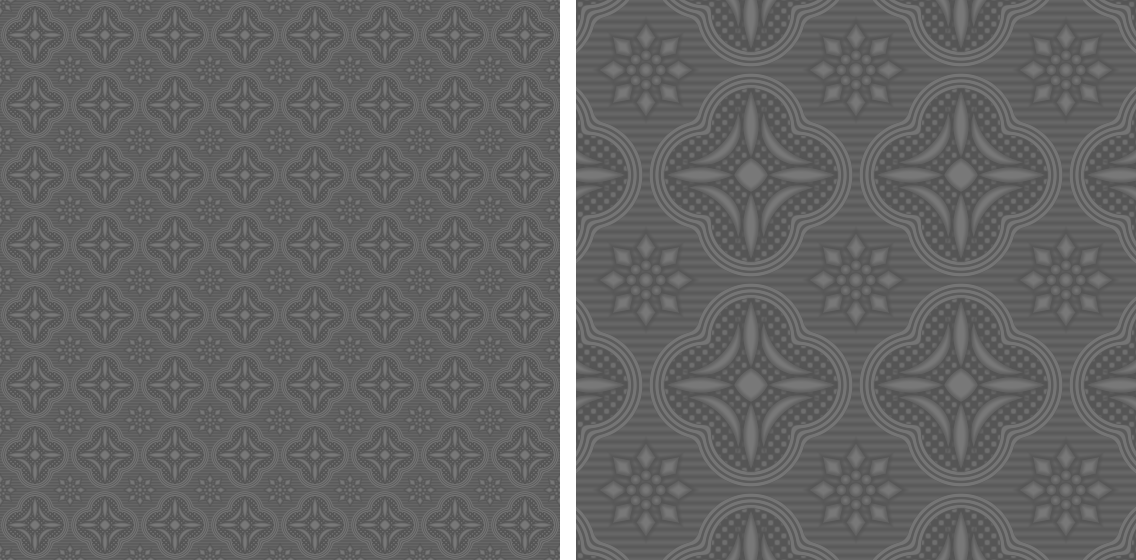
Left, the full canvas; right, a detail of the centre.
Reproduce this pattern procedurally as a Shadertoy shader.

```glsl
// Grey embossed wallpaper: ringed quatrefoils with small eight-petal flowers between them.

const float REPEATS = 8.0;          // cells across and down
const float STRIPES = 24.0;         // ground stripes per cell
const float DOTS = 16.0;            // stipple dots per cell
const float LOBE_OFFSET = 0.222;
const float LOBE_RADIUS = 0.262;
const float RING_STEP = 0.027;
const float RING_HALF_WIDTH = 0.0075;
const float BEVEL = 0.026;
const float RIM = 0.026;
const vec3 DARK = vec3(0.325);
const vec3 GROOVE = vec3(0.355);
const vec3 MID = vec3(0.385);
const vec3 LIGHT = vec3(0.47);
const vec3 RING = vec3(0.46);
const vec3 STRIPE_LOW = vec3(0.352);
const vec3 STRIPE_HIGH = vec3(0.402);
const vec3 FIELD_LOW = vec3(0.335);
const vec3 FIELD_HIGH = vec3(0.435);
const float PI = 3.14159265;

float fill(float d, float aa) {
    return 1.0 - smoothstep(-aa, aa, d);
}

float smoothMin(float a, float b, float k) {
    float h = max(k - abs(a - b), 0.0) / k;
    return min(a, b) - 0.25 * h * h * k;
}

// Raised shape: a soft dark rim outside, a bevel rising to light inside.
vec3 emboss(vec3 col, float d, float aa) {
    col = mix(col, DARK, 0.75 * (1.0 - smoothstep(0.0, RIM, d)));
    vec3 face = mix(MID, LIGHT, smoothstep(0.0, BEVEL, -d));
    return mix(col, face, fill(d, aa));
}

float quatrefoil(vec2 q) {
    float a = length(q - vec2(LOBE_OFFSET, 0.0));
    float b = length(q - vec2(0.0, LOBE_OFFSET));
    return smoothMin(a, b, 0.04) - LOBE_RADIUS;
}

// Pointed petal along x.
float spindle(vec2 q) {
    float t = clamp((q.x - 0.08) / 0.32, 0.0, 1.0);
    return max(q.y - 0.036 * sin(PI * t), abs(q.x - 0.24) - 0.16);
}

// Crescent on the diagonal, bowed toward the centre.
float crescent(vec2 q) {
    vec2 uv = vec2(q.x + q.y, q.x - q.y) * 0.70711;
    float outer = length(uv - vec2(0.3235, 0.0)) - 0.1800;
    float cut = length(uv - vec2(0.5026, 0.0)) - 0.3000;
    return max(outer, -cut);
}

float roundedDiamond(vec2 q) {
    return mix(length(q), (q.x + q.y) * 0.70711, 0.6) - 0.066;
}

vec3 medallion(vec3 ground, vec2 p, float aa) {
    vec2 q = abs(p);
    q = vec2(max(q.x, q.y), min(q.x, q.y));
    float d = quatrefoil(q);

    // Stippled field
    vec2 w = cos(2.0 * PI * DOTS * p);
    vec3 field = mix(FIELD_LOW, FIELD_HIGH, smoothstep(-0.1, 0.8, w.x * w.y));

    // Border of three lines
    vec3 col = mix(ground, GROOVE, fill(d, aa));
    col = mix(col, field, fill(d + 2.75 * RING_STEP, aa));
    for (int i = 0; i < 3; i++) {
        float line = abs(d + 0.009 + float(i) * RING_STEP) - RING_HALF_WIDTH;
        col = mix(col, RING, fill(line, aa));
    }

    // Cross of petals and crescents
    col = emboss(col, crescent(q), aa);
    col = emboss(col, spindle(q), aa);
    return emboss(col, roundedDiamond(q), aa);
}

vec3 flower(vec3 col, vec2 p, float aa) {
    float sector = PI / 4.0;
    float r = length(p);
    float angle = r > 0.0 ? atan(p.y, p.x) : 0.0;
    angle = abs(mod(angle + 0.5 * sector, sector) - 0.5 * sector);
    vec2 f = r * vec2(cos(angle), sin(angle));

    // Kite petals, ring of beads, centre bead
    float kite = 0.8 * (f.y - 0.044 * min((f.x - 0.085) / 0.07, (0.22 - f.x) / 0.065));
    col = emboss(col, kite, aa);
    float beads = min(length(f - vec2(0.070, 0.0)) - 0.023, r - 0.032);
    return emboss(col, beads, aa);
}

void mainImage(out vec4 fragColor, in vec2 fragCoord) {
    vec2 grid = REPEATS * fragCoord / iResolution.xy;
    vec2 p = fract(grid) - 0.5;
    vec2 corner = fract(grid + 0.5) - 0.5;
    float aa = 0.6 * REPEATS / min(iResolution.x, iResolution.y);

    // Striped ground
    float stripe = 0.5 + 0.5 * cos(2.0 * PI * STRIPES * p.y);
    vec3 col = mix(STRIPE_LOW, STRIPE_HIGH, stripe);

    col = flower(col, corner, aa);
    col = medallion(col, p, aa);
    fragColor = vec4(col, 1.0);
}
```
